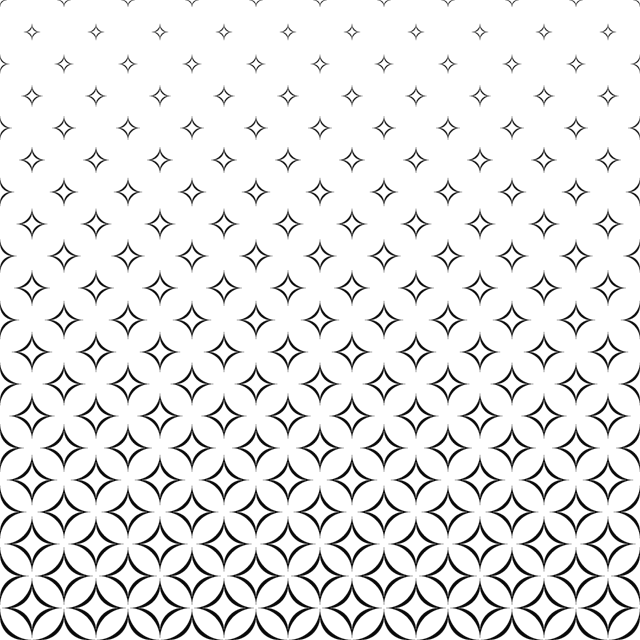
A WebGL 1 fragment shader for this pattern:

```glsl
precision highp float;
// Halftone of outlined four-pointed stars that grow row by row from top to bottom.
// Two interleaved square lattices place the stars; each star is the gap between
// four circles, with a smaller copy cut out. Supersampling keeps thin tips smooth.

uniform vec2 u_resolution;

const float ROWS = 20.0;          // row steps over the canvas height
const float TOP_RADIUS = 0.235;   // star reach at the top, in row steps
const float BOTTOM_RADIUS = 1.01; // star reach at the bottom, in row steps
const float HOLE_SCALE = 0.72;    // size of the cut-out against its star
const float FILTER_WIDTH = 1.2;   // smoothing footprint in pixels
const int SAMPLES = 5;            // samples per axis
const vec3 PAPER = vec3(1.0);
const vec3 INK = vec3(0.03);

// 1 inside a star whose sides are arcs of circles at the corners of its box
float star(vec2 p, float radius) {
  vec2 a = abs(p);
  float inBox = step(max(a.x, a.y), radius);
  return inBox * step(radius, length(a - radius));
}

// Outlined star of the lattice shifted diagonally by the given offset
float latticeStar(vec2 p, float offset) {
  vec2 center = offset + 2.0 * floor((p - offset) * 0.5 + 0.5);
  float radius = mix(TOP_RADIUS, BOTTOM_RADIUS, center.y / ROWS);
  vec2 local = p - center;
  return star(local, radius) - star(local, radius * HOLE_SCALE);
}

float pattern(vec2 p) {
  return max(latticeStar(p, 0.0), latticeStar(p, 1.0));
}

void main() {
  // Average the pattern over the footprint of the pixel
  float coverage = 0.0;
  float count = float(SAMPLES);
  for (int j = 0; j < SAMPLES; j++) {
    for (int i = 0; i < SAMPLES; i++) {
      vec2 jitter = (vec2(float(i), float(j)) + 0.5) / count - 0.5;
      vec2 uv = (gl_FragCoord.xy + jitter * FILTER_WIDTH) / u_resolution;
      coverage += pattern(vec2(uv.x, 1.0 - uv.y) * ROWS);
    }
  }
  coverage /= count * count;
  gl_FragColor = vec4(mix(PAPER, INK, coverage), 1.0);
}
```
